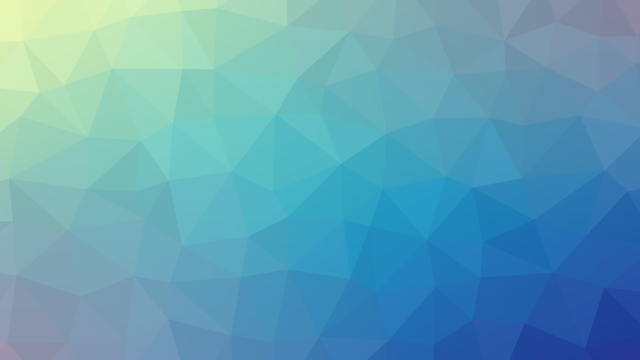
Write a Shadertoy shader that draws this background.

```glsl
const float ROWS = 7.0;            // mesh cells over the canvas height
const float JITTER = 0.72;         // vertex scatter, as a share of a cell
const float SHADE = 0.022;         // random brightness change per facet
const float SMOOTHNESS = 0.25;     // share of the unfaceted gradient
const float CORNER_REACH = 0.65;   // radius of the muted corner glows
const vec3 MAUVE_TOP = vec3(0.55, 0.52, 0.62);
const vec3 MAUVE_BOTTOM = vec3(0.60, 0.57, 0.67);
const int LAST_STOP = 8;
const vec3 RAMP[9] = vec3[9](
    vec3(0.94, 0.98, 0.70), vec3(0.79, 0.92, 0.71), vec3(0.57, 0.83, 0.74),
    vec3(0.40, 0.77, 0.76), vec3(0.26, 0.71, 0.78), vec3(0.13, 0.58, 0.76),
    vec3(0.13, 0.45, 0.71), vec3(0.14, 0.32, 0.64), vec3(0.14, 0.20, 0.57));

float hash(vec2 p) {
    return fract(sin(dot(p, vec2(127.1, 311.7))) * 43758.5453);
}

float cross2(vec2 a, vec2 b) {
    return a.x * b.y - a.y * b.x;
}

// One scattered vertex per cell
vec2 vertex(vec2 cell) {
    vec2 offset = vec2(hash(cell), hash(cell + 57.3)) - 0.5;
    return cell + 0.5 + JITTER * offset;
}

// Diagonal ramp with muted glows in the other two corners
vec3 gradient(vec2 uv) {
    uv = clamp(uv, 0.0, 1.0);
    float t = 0.5 * (uv.x + 1.0 - uv.y) * float(LAST_STOP);
    int i = min(int(t), LAST_STOP - 1);
    vec3 color = mix(RAMP[i], RAMP[i + 1], t - float(i));
    float top = max(0.0, 1.0 - distance(uv, vec2(1.0)) / CORNER_REACH);
    float bottom = max(0.0, 1.0 - length(uv) / CORNER_REACH);
    color = mix(color, MAUVE_TOP, top);
    return mix(color, MAUVE_BOTTOM, bottom);
}

// Signed distance to an edge, positive on its left
float edge(vec2 p, vec2 a, vec2 b) {
    return cross2(normalize(b - a), p - a);
}

// Facet colour weighted by its coverage of the pixel
vec4 facet(vec2 p, vec2 a, vec2 b, vec2 c, vec2 canvas, float pixel) {
    float inside = min(edge(p, a, b), min(edge(p, b, c), edge(p, c, a)));
    float coverage = clamp(0.5 + inside / pixel, 0.0, 1.0);
    vec2 center = (a + b + c) / 3.0;
    vec3 color = gradient(mix(center, p, SMOOTHNESS) / canvas);
    color += SHADE * (2.0 * hash(floor(center * 64.0)) - 1.0);
    return vec4(color, 1.0) * coverage;
}

// True when the diagonal a-c gives the better shaped pair of triangles
bool splitsAC(vec2 a, vec2 b, vec2 c, vec2 d) {
    float sinB = cross2(c - b, a - b), cosB = dot(c - b, a - b);
    float sinD = cross2(a - d, c - d), cosD = dot(a - d, c - d);
    return sinB * cosD + cosB * sinD >= 0.0;
}

void mainImage(out vec4 fragColor, in vec2 fragCoord) {
    float pixel = ROWS / iResolution.y;
    vec2 p = fragCoord * pixel;
    vec2 canvas = iResolution.xy * pixel;
    vec2 home = floor(p - 0.5);

    // Sum the facets of the nearby quads
    vec4 sum = vec4(0.0);
    for (int y = -1; y <= 1; y++) {
        for (int x = -1; x <= 1; x++) {
            vec2 cell = home + vec2(x, y);
            vec2 a = vertex(cell);
            vec2 b = vertex(cell + vec2(1.0, 0.0));
            vec2 c = vertex(cell + vec2(1.0, 1.0));
            vec2 d = vertex(cell + vec2(0.0, 1.0));
            if (splitsAC(a, b, c, d)) {
                sum += facet(p, a, b, c, canvas, pixel);
                sum += facet(p, a, c, d, canvas, pixel);
            } else {
                sum += facet(p, a, b, d, canvas, pixel);
                sum += facet(p, b, c, d, canvas, pixel);
            }
        }
    }
    vec3 color = sum.a > 0.001 ? sum.rgb / sum.a : gradient(p / canvas);
    fragColor = vec4(color, 1.0);
}
```
